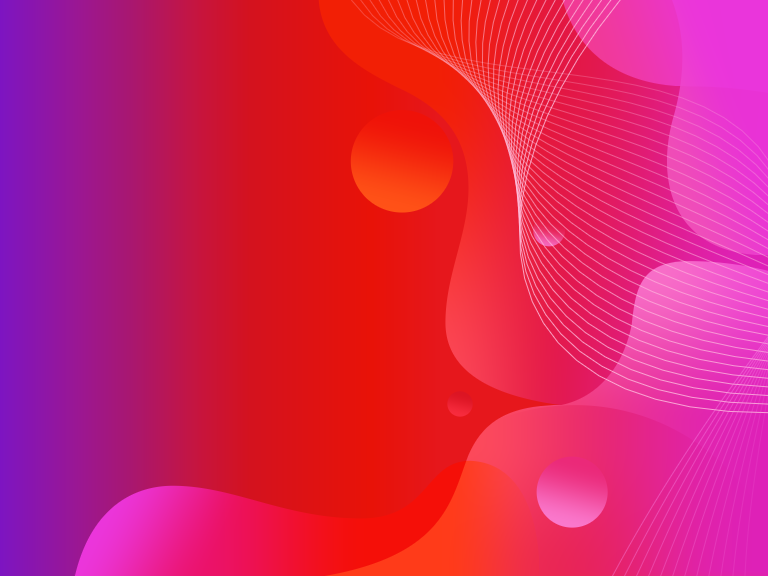
Give the GLSL for this background, as a Shadertoy shader.

```glsl
// Abstract backdrop: glossy liquid waves, spheres and fine line meshes on a violet-to-red gradient.

// Canvas units: 400 wide, 300 high, origin at the lower left.
const vec3 SCARLET = vec3(.95, .12, .02);
const vec3 ORANGE = vec3(1, .23, .1);
const vec3 CORAL = vec3(.99, .29, .35);
const vec3 CRIMSON = vec3(.89, .09, .26);
const vec3 MAGENTA = vec3(.87, .13, .72);
const vec3 ORCHID = vec3(.92, .21, .86);
const vec3 PINK = vec3(.97, .43, .78);

// Cubic curve; the columns of k are its control points.
vec2 bezier(mat4x2 k, float t) {
    float s = 1. - t;
    return k * vec4(s*s*s, 3.*s*s*t, 3.*s*t*t, t*t*t);
}

// Signed distance estimate to a curve that descends in y; positive on the right.
float curveSide(vec2 p, mat4x2 k) {
    float lo = 0., hi = 1.;
    for (int i = 0; i < 14; i++) {
        float mid = .5 * (lo + hi);
        if (bezier(k, mid).y > p.y) lo = mid; else hi = mid;
    }
    float t = .5 * (lo + hi), s = 1. - t;
    vec2 tangent = s*s*(k[1] - k[0]) + 2.*s*t*(k[2] - k[1]) + t*t*(k[3] - k[2]);
    float slope = abs(tangent.y) / max(length(tangent), 1e-4);
    return (p.x - bezier(k, t).x) * max(slope, .08);
}

// Four joined curves stored as x, y pairs and chosen by height.
float chainSide(vec2 p, int k[26]) {
    int i = 0;
    for (int j = 6; j < 24; j += 6) if (p.y < float(k[j + 1])) i = j;
    return curveSide(p, mat4x2(k[i], k[i+1], k[i+2], k[i+3], k[i+4], k[i+5], k[i+6], k[i+7]));
}

float cover(float d, float px) { return clamp(d / px + .5, 0., 1.); }

float segmentDistance(vec2 p, vec2 a, vec2 b) {
    vec2 pa = p - a, ba = b - a;
    return length(pa - ba * clamp(dot(pa, ba) / dot(ba, ba), 0., 1.));
}

// Thin lines blended from a faint curve to a bright one.
float lineMesh(vec2 p, mat4x2 faint, mat4x2 bright, int lines, float px) {
    float clear = 1.;
    for (int i = 0; i < lines; i++) {
        float blend = float(i) / float(lines - 1), nearest = 900.;
        mat4x2 k = faint * (1. - blend) + bright * blend;
        vec2 last = k[0];
        for (int j = 1; j <= 20; j++) {
            vec2 next = bezier(k, float(j) / 20.);
            nearest = min(nearest, segmentDistance(p, last, next));
            last = next;
        }
        clear *= 1. - cover(.26 - nearest, px) * mix(.25, .8, blend);
    }
    return 1. - clear;
}

// Horizontal gradient; w holds the position of each stop.
vec3 backdrop(float x) {
    vec4 stops[7] = vec4[7](vec4(.49, .08, .76, 0), vec4(.61, .09, .57, 42), vec4(.66, .09, .44, 68),
        vec4(.78, .08, .24, 104), vec4(.83, .07, .12, 130), vec4(.91, .07, .03, 193), vec4(.9, .09, .11, 230));
    vec3 col = stops[0].rgb;
    for (int i = 1; i < 7; i++) {
        float start = stops[i-1].w;
        col = mix(col, stops[i].rgb, clamp((x - start) / (stops[i].w - start), 0., 1.));
    }
    return col;
}

// Sphere shaded from a lower to an upper colour with opacity.
vec3 sphere(vec3 col, vec2 p, vec2 center, float radius, vec4 low, vec4 high, float px) {
    vec2 q = (p - center) / radius;
    vec4 shade = mix(low, high, smoothstep(-1., .9, q.y + .25 * q.x));
    return mix(col, shade.rgb, shade.a * cover(radius - length(p - center), px));
}

void mainImage(out vec4 fragColor, in vec2 fragCoord) {
    vec2 p = fragCoord / iResolution.xy * vec2(400, 300);
    float px = 300. / iResolution.y;
    vec3 col = backdrop(p.x);

    // Low wave, traced along x
    float hill = cover(min(p.x - 39., -chainSide(p.yx, int[26](0,281, 37,281, 59,268, 60,245, 60,221,
        30,224, 30,188, 30,148, 47,122, 47,90, 47,68, 34,47, 0,39))), px);
    vec3 tint = mix(ORCHID, vec3(.92, .07, .42), smoothstep(50., 125., p.x + 15. - .5 * p.y));
    col = mix(col, mix(tint, vec3(.96, .06, .03), smoothstep(100., 195., p.x)), hill);

    // Large red wave
    float wave = chainSide(p, int[26](166,300, 168,274, 190,263, 208,254, 232,243, 244,227, 244,202,
        244,178, 232,157, 232,132, 232,107, 255,94, 292,89));
    tint = mix(CORAL, SCARLET, smoothstep(90., 260., p.y));
    tint = mix(tint, CRIMSON, smoothstep(225., 300., p.x));
    tint = mix(tint, MAGENTA, smoothstep(275., 400., p.x + 22. - .12 * p.y));
    col = mix(col, tint, cover(min(wave, p.y - 89.), px));

    // Upper right lobes
    float tail = max(p.x - 359., 0.);
    float crown = curveSide(p, mat4x2(293,300, 301,271, 325,255, 359,255));
    tint = mix(vec3(.95, .24, .6), ORCHID, smoothstep(300., 390., p.x + .3 * p.y - 78.));
    col = mix(col, tint, .92 * cover(min(crown, p.y - 255. + .002 * tail * tail), px));
    float lobe = curveSide(p, p.y > 240. ? mat4x2(350,300, 358,279, 356,258, 351,240)
        : mat4x2(351,240, 341,206, 350,167, 400,167));
    tint = mix(vec3(.95, .34, .74), ORCHID, smoothstep(345., 400., p.x + .4 * p.y - 84.));
    col = mix(col, tint, .85 * cover(min(lobe, p.y - 167.), px));

    // Lower right wave with a pink crest and a round shadow
    float swell = chainSide(p, int[26](359,164, 333,164, 331,149, 329,131, 325,110, 312,93, 292,89,
        263,89, 251,79, 244,63, 235,40, 232,11, 169,0));
    tint = mix(CORAL, MAGENTA, smoothstep(235., 400., p.x));
    tint = mix(tint, mix(PINK, ORCHID, .7 * smoothstep(340., 410., p.x)), smoothstep(80., 160., p.y));
    float shadow = cover(112. - length(p - vec2(299.5, -23)), px) * smoothstep(250., 330., p.x);
    tint = mix(tint, mix(CRIMSON, MAGENTA, smoothstep(270., 400., p.x)), .55 * shadow);
    tint = mix(CRIMSON, tint, 1. - .5 * (1. - smoothstep(0., 70., p.y)) * (1. - smoothstep(280., 370., p.x)));
    tint = mix(tint, ORANGE, hill * (1. - .88 * smoothstep(230., 280., p.x)));
    col = mix(col, tint, cover(min(swell, 164. - .003 * tail * tail - p.y), px));

    // Spheres
    col = sphere(col, p, vec2(209.4, 216), 26.7, vec4(1, .32, .09, 1), vec4(.94, .07, .03, .9), px);
    col = sphere(col, p, vec2(298, 43.7), 18.5, vec4(.98, .47, .8, 1), vec4(.92, .16, .48, .9), px);
    col = sphere(col, p, vec2(239.6, 89.6), 6.6, vec4(.97, .17, .24, 1), vec4(.86, .08, .14, .9), px);
    col = sphere(col, p, vec2(286, 180), 8.3, vec4(PINK, .9), vec4(CRIMSON, .1), px);

    // Line meshes
    if (p.x > 180. && p.y > 80.)
        col = mix(col, vec3(1, .76, .88), lineMesh(p, mat4x2(183,300, 224,243, 359,284, 402,214),
            mat4x2(323,300, 242,201, 245,84, 402,85), 30, px));
    if (p.x > 310. && p.y < 140.)
        col = mix(col, vec3(.98, .55, .92), .5 * lineMesh(p, mat4x2(388,0, 390,45, 400,92, 406,130),
            mat4x2(319,0, 346,50, 375,92, 411,139), 12, px));

    fragColor = vec4(col, 1);
}
```
